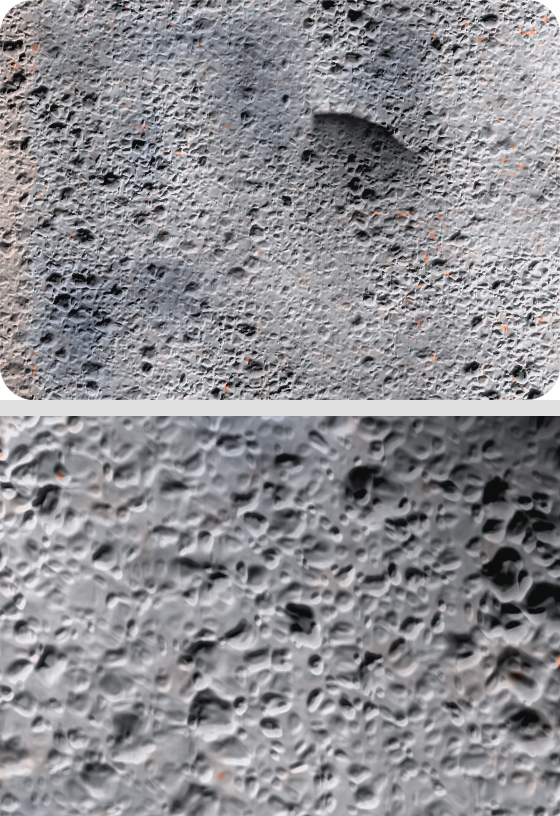
Top: the whole. Bottom: its middle third, enlarged.
Give the GLSL for this texture, as a Shadertoy shader.

```glsl
// Weathered volcanic rock: a grey pitted face with a shadowed hollow and rounded corners.

vec2 hash2(vec2 p) {
    vec3 q = fract(p.xyx * vec3(0.1031, 0.1030, 0.0973));
    q += dot(q, q.yzx + 33.33);
    return fract((q.xx + q.yz) * q.zy);
}

float noise(vec2 p) {
    vec2 i = floor(p), f = fract(p);
    f = f * f * (3.0 - 2.0 * f);
    float low = mix(hash2(i).x, hash2(i + vec2(1, 0)).x, f.x);
    float high = mix(hash2(i + vec2(0, 1)).x, hash2(i + vec2(1, 1)).x, f.x);
    return mix(low, high, f.y);
}

float fbm(vec2 p) {
    float sum = 0.0, gain = 0.5;
    for (int i = 0; i < 5; i++) {
        sum += gain * noise(p);
        p = mat2(1.6, 1.2, -1.2, 1.6) * p + 7.3;
        gain *= 0.5;
    }
    return sum;
}

// Depth of scattered bowls, one in each jittered cell
float pits(vec2 p, float frequency, float rarity) {
    vec2 q = p * frequency, cell = floor(q);
    float deepest = 0.0;
    for (int y = -1; y <= 1; y++)
    for (int x = -1; x <= 1; x++) {
        vec2 id = cell + vec2(x, y);
        vec2 center = id + 0.1 + 0.8 * hash2(id + frequency);
        vec2 kind = hash2(id * 1.7 + 91.0);
        float d = length((q - center) * vec2(1.0, 0.8 + 0.5 * kind.y));
        float bowl = 1.0 - smoothstep(0.3, 1.0, d / (0.28 + 0.42 * kind.y));
        deepest = max(deepest, bowl * pow(kind.x, rarity));
    }
    return deepest / frequency;
}

float height(vec2 p) {
    p += 0.009 * (vec2(noise(p * 55.0), noise(p * 55.0 + 40.0)) - 0.5);
    float cluster = 0.45 + 1.1 * noise(p * 7.0 + 3.0);
    float depth = 0.9 * pits(p, 46.0, 0.8) + 0.7 * pits(p + 5.0, 82.0, 0.7);
    depth += 1.1 * pits(p + 9.0, 23.0, 3.5);
    return 0.012 * fbm(p * 26.0) - depth * cluster;
}

// Soft elliptical patch
float patchAt(vec2 p, vec2 center, vec2 size) {
    vec2 d = (p - center) / size;
    return exp(-dot(d, d));
}

void mainImage(out vec4 fragColor, in vec2 fragCoord) {
    vec2 p = fragCoord / iResolution.y;
    float aspect = iResolution.x / iResolution.y;
    vec2 wobble = vec2(fbm(p * 9.0), fbm(p * 9.0 + 20.0)) - 0.48;
    vec2 w = p + 0.13 * wobble;

    // Relief lit from above
    vec2 toLight = 0.0019 * vec2(-0.4, 0.92);
    float slope = (height(p - toLight) - height(p + toLight)) / 0.0038;
    float depth = max(0.0, -height(p) + 0.006);

    // Broad pale and dark areas
    float stain = fbm(p * vec2(5.0, 3.6) + 12.0) - 0.48;
    float tone = 0.65 + 0.42 * stain + 0.13 * smoothstep(1.02, 1.25, w.x);
    float blueArea = patchAt(w, vec2(0.20, 0.19), vec2(0.09, 0.16));
    blueArea += 0.8 * patchAt(w, vec2(0.40, 0.25), vec2(0.12, 0.07));
    blueArea += 0.7 * patchAt(w, vec2(0.66, 0.78), vec2(0.09, 0.15));
    blueArea += 0.7 * patchAt(w, vec2(0.97, 0.83), vec2(0.11, 0.12));
    blueArea += 0.6 * patchAt(w, vec2(0.45, 0.90), vec2(0.17, 0.08));
    blueArea += 0.6 * patchAt(w, vec2(0.36, 0.62), vec2(0.07, 0.13));
    tone -= 0.20 * blueArea;

    // Relief, crevices and fine grain
    tone += clamp(0.15 * slope, -0.38, 0.27);
    tone -= 0.34 * min(depth * 23.0, 1.4);
    tone += 0.16 * (fbm(p * 120.0) - 0.48);

    // Hollow below a ragged arched rim
    vec2 r = p + 0.045 * wobble + 0.008 * (noise(p * 45.0) - 0.5);
    float below = 0.728 - 2.6 * (r.x - 0.83) * (r.x - 0.83) - r.y;
    float span = smoothstep(0.76, 0.79, r.x) * (1.0 - smoothstep(0.95, 1.09, r.x));
    float shade = smoothstep(0.0, 0.012, below) * exp(-max(below, 0.0) / 0.065) * span;
    float lip = smoothstep(-0.028, -0.012, below) * (1.0 - smoothstep(-0.008, 0.004, below));
    tone -= 0.15 * patchAt(w, vec2(0.91, 0.63), vec2(0.10, 0.08));
    tone = mix(tone, 0.04 + 0.12 * tone, min(1.0, 1.25 * shade));
    tone += 0.12 * lip * span;
    tone = clamp(tone, 0.05, 0.92);

    // Cool shadows, warm left band and rusty flecks
    float warm = 0.8 * (1.0 - smoothstep(0.05, 0.11, w.x));
    warm += 0.5 * smoothstep(0.52, 0.75, fbm(p * 34.0 + 60.0));
    warm += 0.5 * patchAt(p, vec2(0.85, 0.71), vec2(0.06, 0.015));
    vec3 color = tone * mix(vec3(0.965, 0.99, 1.05), vec3(1.0, 0.99, 1.0), tone);
    color *= mix(vec3(1.0), vec3(0.93, 0.98, 1.06), min(blueArea, 1.0));
    color *= mix(vec3(1.0), vec3(1.05, 0.96, 0.91), min(warm, 1.0));
    float rust = smoothstep(0.86, 0.93, noise(p * 60.0 + 31.0)) * smoothstep(0.6, 0.8, noise(p * 11.0));
    color = mix(color, color * vec3(1.2, 0.85, 0.70), rust);

    // Rounded white corners
    vec2 corner = abs(p - 0.5 * vec2(aspect, 1.0)) - 0.5 * vec2(aspect, 1.0) + 0.085;
    float edge = length(max(corner, 0.0)) - 0.085;
    color = mix(color, vec3(1.0), smoothstep(-0.002, 0.002, edge));
    fragColor = vec4(color, 1.0);
}
```
